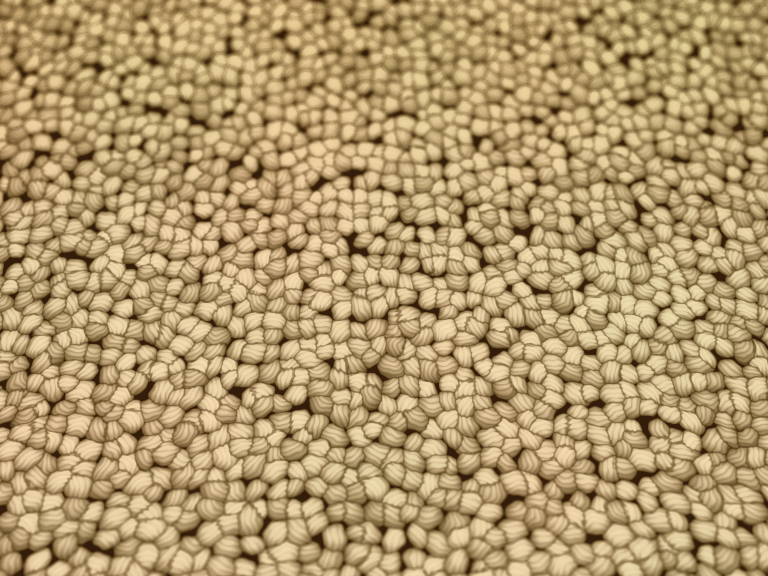
This texture is drawn by a Shadertoy shader. Its source:

```glsl
// Looped-pile carpet seen at a slant: plump beige yarn knots, each ribbed by
// curved strands, drawn as overlapping domes on a jittered, receding grid.
// A spiral of samples per pixel gives smooth edges and a shallow focus.

const float KNOTS_PER_HEIGHT = 27.0;
const float RECESSION = 0.55;
const int LENS_SAMPLES = 14;
const float GOLDEN_ANGLE = 2.39996;

vec3 hash3(vec2 p) {
    vec3 q = fract(vec3(p.xyx) * vec3(0.1031, 0.1030, 0.0973));
    q += dot(q, q.yxz + 33.33);
    return fract((q.xxy + q.yzz) * q.zyx);
}

mat2 rotation(float angle) {
    float c = cos(angle), s = sin(angle);
    return mat2(c, -s, s, c);
}

float cornerSlope(vec2 corner, vec2 offset) {
    float angle = 6.28318 * hash3(corner + 71.0).x;
    return dot(vec2(cos(angle), sin(angle)), offset);
}

// Gradient noise, roughly -0.7 to 0.7.
float gradientNoise(vec2 p) {
    vec2 cell = floor(p), f = fract(p);
    vec2 u = f * f * f * (f * (f * 6.0 - 15.0) + 10.0);
    vec2 e = vec2(1.0, 0.0);
    float low = mix(cornerSlope(cell, f), cornerSlope(cell + e, f - e), u.x);
    float high = mix(cornerSlope(cell + e.yx, f - e.yx),
                     cornerSlope(cell + 1.0, f - 1.0), u.x);
    return mix(low, high, u.y);
}

// Canvas position to carpet plane; knots shrink towards the top.
vec2 carpetPlane(vec2 p) {
    float x = p.x * (1.0 + RECESSION * p.y);
    float y = p.y + 0.5 * RECESSION * p.y * p.y;
    return KNOTS_PER_HEIGHT * vec2(x, y) + 200.0;
}

// One knot: x = height for overlap, y = brightness.
vec2 yarnKnot(vec2 offset, vec3 shape, vec3 twist) {
    vec2 radii = vec2(0.80, 0.62) * mix(0.82, 1.15, shape.z);
    vec2 q = rotation((twist.x - 0.5) * 2.4) * offset;
    float dist2 = dot(q / radii, q / radii);
    float dome = sqrt(max(1.0 - dist2, 0.0));

    // Strands bow across the knot, with narrow grooves between them.
    vec2 s = rotation((twist.y - 0.5) * 1.3) * q;
    float bow = (twist.z - 0.5) * 1.8;
    float strand = sqrt(abs(sin(11.5 * (s.y + bow * s.x * s.x) + 6.0 * shape.x)));

    float light = 0.20 * offset.y / radii.y + 0.32 * (twist.z - 0.5);
    float tone = (0.10 + 0.95 * dome) * mix(0.68, 1.0, strand) + light * dome;
    float height = dome + 0.12 * strand + 0.35 * shape.y;
    return dist2 < 1.0 ? vec2(height, tone) : vec2(0.0, 0.10);
}

// Brightness of the pile: the tallest knot wins, creased where two meet.
float pileTone(vec2 p) {
    p += 0.16 * vec2(gradientNoise(p * 1.7), gradientNoise(p * 1.7 + 40.0));
    vec2 top = vec2(0.0, 0.10);
    float second = 0.0;
    for (int i = -1; i <= 1; i++) {
        float column = floor(p.x) + float(i);
        float slide = hash3(vec2(column, 7.0)).x;
        for (int j = -1; j <= 1; j++) {
            vec2 cell = vec2(column, floor(p.y - slide) + float(j));
            vec3 shape = hash3(cell);
            vec3 twist = hash3(cell + 153.0);
            vec2 centre = cell + 0.5 + 0.6 * (shape.xy - 0.5);
            vec2 knot = yarnKnot(p - vec2(0.0, slide) - centre, shape, twist);
            second = max(second, min(top.x, knot.x));
            if (knot.x > top.x) top = knot;
        }
    }
    float crease = smoothstep(0.0, 0.22, top.x - second);
    return top.y * mix(0.55, 1.0, crease);
}

float focusBlur(float y) {
    return 0.0013 + 0.0050 * smoothstep(0.45, 1.05, y)
                  + 0.0022 * smoothstep(0.28, 0.0, y);
}

// Yarn colour from deep gap (0) to lit cream (1).
vec3 yarnColour(float tone) {
    vec3 shades[6] = vec3[6](
        vec3(0.20, 0.11, 0.04), vec3(0.36, 0.26, 0.11),
        vec3(0.50, 0.40, 0.24), vec3(0.62, 0.52, 0.35),
        vec3(0.76, 0.65, 0.48), vec3(0.89, 0.80, 0.63));
    vec3 colour = shades[0];
    for (int i = 1; i < 6; i++)
        colour = mix(colour, shades[i], clamp(tone * 5.0 - float(i - 1), 0.0, 1.0));
    return colour * (1.0 + 0.25 * clamp(tone - 1.0, 0.0, 0.4));
}

void mainImage(out vec4 fragColor, in vec2 fragCoord) {
    vec2 p = (fragCoord - vec2(0.5 * iResolution.x, 0.0)) / iResolution.y;

    // Average over the lens disc.
    float radius = max(focusBlur(p.y), 0.5 / iResolution.y);
    float tone = 0.0;
    for (int i = 0; i < LENS_SAMPLES; i++) {
        float r = radius * sqrt((float(i) + 0.5) / float(LENS_SAMPLES));
        float angle = float(i) * GOLDEN_ANGLE;
        tone += pileTone(carpetPlane(p + r * vec2(cos(angle), sin(angle))));
    }
    tone = 0.70 + 1.18 * (tone / float(LENS_SAMPLES) - 0.68);

    // Broad wear patches, darker far corners and a warm drift in hue.
    float patches = gradientNoise(p * 5.0 + 20.0);
    tone += 0.09 * patches - 0.13 * smoothstep(0.45, 1.0, length(p - vec2(0.0, 0.40)));
    float warmth = gradientNoise(p * 3.0 + 60.0) - 0.5 * p.x;
    vec3 colour = yarnColour(tone) * (1.0 + 0.04 * warmth * vec3(1.0, -0.3, 0.2));
    colour *= mix(vec3(1.0), vec3(0.99, 0.98, 0.90), smoothstep(0.5, 1.0, p.y));
    fragColor = vec4(colour, 1.0);
}
```
